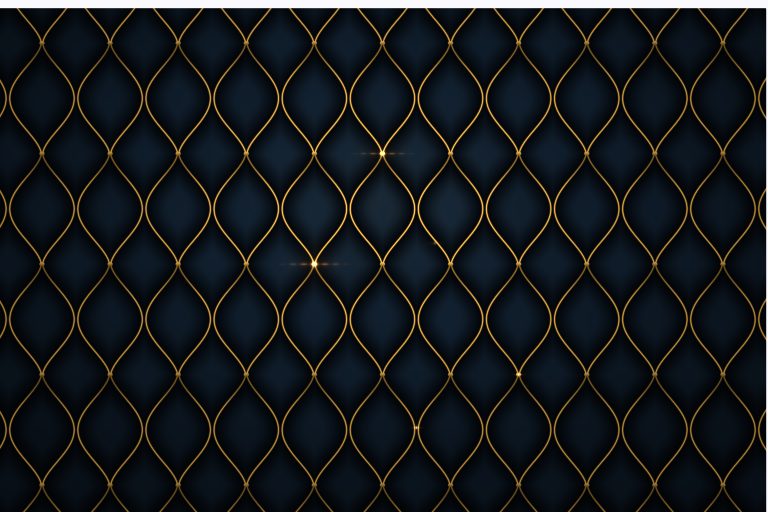
Give the GLSL for this pattern, as a Shadertoy shader.

```glsl
// Draws navy quilted ogee cells edged in gold wire, with beads, glints and a pale margin.

const vec2 PITCH = vec2(0.1330, 0.2158);     // spacing of the beads
const vec2 FIRST_BEAD = vec2(0.0820, 0.0525);
const float WIRE_RADIUS = 0.0021;
const vec3 NAVY_DARK = vec3(0.008, 0.018, 0.032);
const vec3 NAVY_LIGHT = vec3(0.064, 0.122, 0.182);
const vec3 GOLD_DARK = vec3(0.35, 0.22, 0.06);
const vec3 GOLD_LIGHT = vec3(0.92, 0.72, 0.32);
const vec3 PAPER = vec3(0.975, 0.978, 0.995);

float hash(vec2 p) {
    return fract(sin(dot(p, vec2(127.1, 311.7))) * 43758.5453);
}

// Half width of a cell; t runs from 0 to 1 between two beads
float ogee(float t) {
    float s = sin(3.14159265 * t);
    return 0.0014 + 0.0615 * pow(s * s, 0.8);
}

// Signed distance to the wire, positive inside the cell
float wireDistance(float x, float t) {
    const float STEP = 0.004;
    float slope = (ogee(t + STEP) - ogee(t - STEP)) / (2.0 * STEP * PITCH.y);
    return (ogee(t) - abs(x)) / sqrt(1.0 + slope * slope);
}

float coverage(float dist, float aa) {
    return 1.0 - smoothstep(-0.7 * aa, 0.7 * aa, dist);
}

// Layered sines for faint unevenness in the cloth
float clothWear(vec2 p) {
    return 0.5 * sin(p.x * 31.0 + 2.0 * sin(p.y * 17.0))
         + 0.3 * sin(p.y * 53.0 + 3.0 * sin(p.x * 23.0))
         + 0.2 * sin((p.x + p.y) * 97.0);
}

// Horizontal streak with a hot core and a few bright ticks
vec3 glint(vec2 d, float size, float power) {
    float x = abs(d.x) / size;
    float fade = max(1.0 - x, 0.0);
    float streak = fade * fade * exp(-abs(d.y) / 0.0017);
    float ticks = 0.6 + 0.4 * cos(x * 26.0);
    float core = exp(-dot(d, d) / (0.0024 * size * size + 0.000008));
    float halo = 0.10 * exp(-length(d) / (0.22 * size));
    return power * (vec3(1.0, 0.57, 0.16) * (streak * ticks + halo)
                  + vec3(1.0, 0.88, 0.60) * core);
}

// Cloth swelling between wires, darkest in the seams
vec3 clothColor(float dist, float t, float variation, float wear) {
    float swell = smoothstep(0.0, 0.052, abs(dist) + 0.004);
    float seam = 1.0 - 0.55 * exp(-abs(dist) / 0.007);
    float underBead = 1.0 - 0.35 * smoothstep(0.72, 0.98, t) * step(0.0, dist);
    vec3 cloth = mix(NAVY_DARK, NAVY_LIGHT, 0.12 + 0.88 * swell);
    return cloth * seam * underBead * (0.96 + 0.08 * variation + 0.025 * wear);
}

// Rounded metal, duller just below each bead
vec3 goldColor(float dist, float t, float light) {
    float ridge = 1.0 - smoothstep(0.0, WIRE_RADIUS, abs(dist));
    float along = 1.0 - 0.4 * smoothstep(0.65, 0.92, t);
    return mix(GOLD_DARK, GOLD_LIGHT, 0.2 + 0.8 * ridge) * along * light;
}

void mainImage(out vec4 fragColor, in vec2 fragCoord) {
    vec2 p = fragCoord / iResolution.xy * vec2(1.5, 1.0);
    float aa = 1.0 / iResolution.y;

    // Repeat: x is centred on a bead column, t rises from bead to bead
    vec2 grid = (p - FIRST_BEAD) / PITCH;
    float x = (fract(grid.x + 0.5) - 0.5) * PITCH.x;
    float t = fract(grid.y);
    float dist = wireDistance(x, t);

    // Cells between columns sit half a step across and down
    vec2 cellId = dist > 0.0 ? floor(grid + vec2(0.5, 0.0))
                             : floor(grid + vec2(0.0, 0.5)) + 0.5;

    // Lighting falls from just above the middle toward the corners
    vec2 fromLight = (p - vec2(0.75, 0.61)) * vec2(0.85, 1.15);
    float radial = dot(fromLight, fromLight);
    float vignette = mix(0.30, 1.10, exp(-2.1 * radial));
    float wireLight = mix(0.66, 1.12, exp(-5.0 * radial));

    vec3 color = clothColor(dist, t, hash(cellId), clothWear(p)) * vignette;
    color += vec3(0.026, 0.020, 0.004) * exp(-28.0 * radial)
           * smoothstep(0.0, 0.04, abs(dist));

    // Wire and beads
    float wire = coverage(abs(dist) - WIRE_RADIUS, aa);
    color = mix(color, goldColor(dist, t, wireLight), wire);

    vec2 bead = vec2(x, (fract(grid.y + 0.5) - 0.5) * PITCH.y);
    float beadDist = length(bead * vec2(0.85, 1.1)) - 0.0043;
    float shine = smoothstep(-0.005, 0.004, bead.y);
    vec3 beadColor = mix(GOLD_DARK, GOLD_LIGHT, 0.25 + 0.75 * shine);
    color = mix(color, beadColor * wireLight, coverage(beadDist, aa));

    // Glints in bead steps: position, streak length, power
    const vec4 GLINTS[5] = vec4[5](
        vec4(4.0, 2.0, 0.088, 1.0), vec4(5.0, 3.0, 0.078, 0.75),
        vec4(7.0, 1.0, 0.018, 0.5), vec4(5.5, 0.52, 0.018, 0.6),
        vec4(5.77, 2.19, 0.025, 0.22));
    for (int i = 0; i < 5; i++) {
        vec4 g = GLINTS[i];
        color += glint(p - FIRST_BEAD - g.xy * PITCH, g.z, g.w);
    }

    // Pale margin along the top and right
    float margin = max(p.y - 0.984, p.x - 1.4965);
    color = mix(PAPER, color, coverage(margin, aa));
    fragColor = vec4(clamp(color, 0.0, 1.0), 1.0);
}
```
